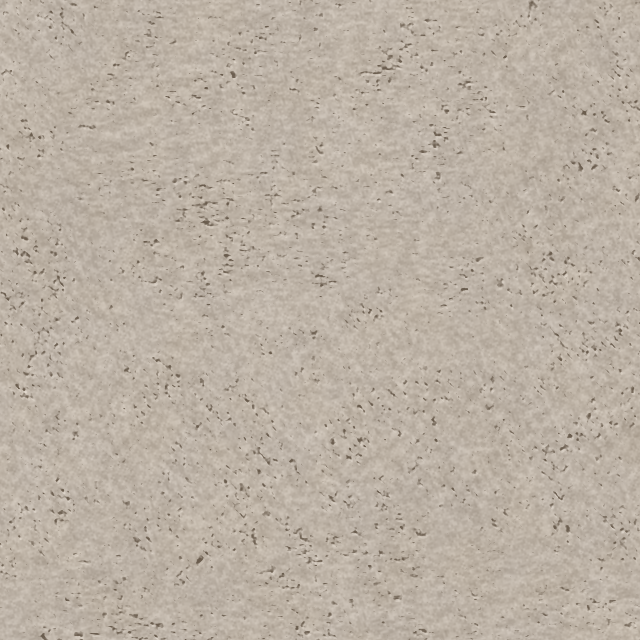
Give the GLSL for this texture, as a Shadertoy shader.

```glsl
// Pale weathered sandstone with fine grain and small dark pits along shifting bedding.

const vec3 STONE_COLOR = vec3(0.742, 0.701, 0.652);
const vec3 PIT_COLOR = vec3(0.36, 0.305, 0.245);
const vec3 TONE_TINT = vec3(0.96, 1.0, 1.04);
const vec3 STAIN_TINT = vec3(0.004, 0.0, -0.01);

const float LEVEL_ANGLE = -0.04;    // bedding direction in the level zones
const float SLOPE_ANGLE = -0.78;    // bedding direction elsewhere
const vec2 PATCH_FREQ = vec2(36.0, 60.0);
const vec2 FLAKE_FREQ = vec2(100.0, 175.0);
const vec2 PIT_FREQ = vec2(140.0, 225.0);
const float GRAIN_FREQ = 290.0;
const float CLUSTER_FREQ = 24.0;
const float BROAD_FREQ = 7.0;

const float BROAD_CONTRAST = 0.015;
const float PATCH_CONTRAST = 0.035;
const float FLAKE_CONTRAST = 0.085;
const float GRAIN_CONTRAST = 0.085;
const float RIM_LIGHT = 0.07;
const vec2 RIM_OFFSET = vec2(-0.002, 0.004);
const float PIT_START = 0.70;
const float PIT_FULL = 0.97;
const float PIT_STRENGTH = 0.85;

float hash(vec2 p) {
    return fract(sin(dot(p, vec2(127.1, 311.7))) * 43758.5453);
}

float noise(vec2 p) {
    vec2 cell = floor(p);
    vec2 f = fract(p);
    f = f * f * (3.0 - 2.0 * f);
    float low = mix(hash(cell), hash(cell + vec2(1.0, 0.0)), f.x);
    float high = mix(hash(cell + vec2(0.0, 1.0)), hash(cell + 1.0), f.x);
    return mix(low, high, f.y);
}

// Coordinates along and across a direction
vec2 align(vec2 p, float angle) {
    float c = cos(angle), s = sin(angle);
    return vec2(c * p.x + s * p.y, c * p.y - s * p.x);
}

// Share of level bedding: a zone at the top and a band at the bottom
float levelZone(vec2 p) {
    float wobble = noise(p * 9.0 + 3.7) - 0.5;
    float top = 1.0 - length((p - vec2(0.46, 0.82)) / vec2(0.34, 0.36));
    float bottom = (0.13 - p.y) * 3.0;
    return smoothstep(-0.15, 0.15, max(top, bottom) + 0.5 * wobble);
}

// Stretched noise that follows the bedding
float beddedNoise(vec2 p, vec2 freq, float level) {
    float sloped = noise(align(p, SLOPE_ANGLE) * freq * vec2(1.1, 0.9) + 51.3);
    float straight = noise(align(p, LEVEL_ANGLE) * freq * vec2(0.85, 1.15) + 17.9);
    return mix(sloped, straight, level);
}

// Pit depth from 0 to 1, loosely gathered
float pitDepth(vec2 p, float level) {
    vec2 warp = vec2(noise(p * 150.0), noise(p * 150.0 + 40.0)) - 0.5;
    float field = 0.72 * beddedNoise(p + 0.003 * warp, PIT_FREQ, level);
    field += 0.28 * noise(align(p, 0.5) * GRAIN_FREQ + 9.0);
    field += 0.24 * (noise(align(p, 0.9) * CLUSTER_FREQ) - 0.5);
    return smoothstep(PIT_START, PIT_FULL, field);
}

void mainImage(out vec4 fragColor, in vec2 fragCoord) {
    vec2 p = fragCoord / iResolution.y;
    float level = levelZone(p);

    // Mottling from broad to fine
    float broad = noise(align(p, 0.6) * BROAD_FREQ + 5.0) - 0.5;
    float tone = BROAD_CONTRAST * broad;
    tone += PATCH_CONTRAST * (beddedNoise(p + 2.0, PATCH_FREQ, level) - 0.5);
    tone += FLAKE_CONTRAST * (beddedNoise(p + 4.0, FLAKE_FREQ, level) - 0.5);
    tone += GRAIN_CONTRAST * (noise(align(p, 0.3) * GRAIN_FREQ) - 0.5);

    // Lit flakes beside the pits
    tone += RIM_LIGHT * pitDepth(p + RIM_OFFSET, level);

    // Warm stains and dark pits
    float stain = noise(align(p, 1.1) * CLUSTER_FREQ + 23.0) - 0.5;
    vec3 color = STONE_COLOR + TONE_TINT * tone + STAIN_TINT * stain;
    color = mix(color, PIT_COLOR, PIT_STRENGTH * pitDepth(p, level));

    fragColor = vec4(clamp(color, 0.0, 1.0), 1.0);
}
```
